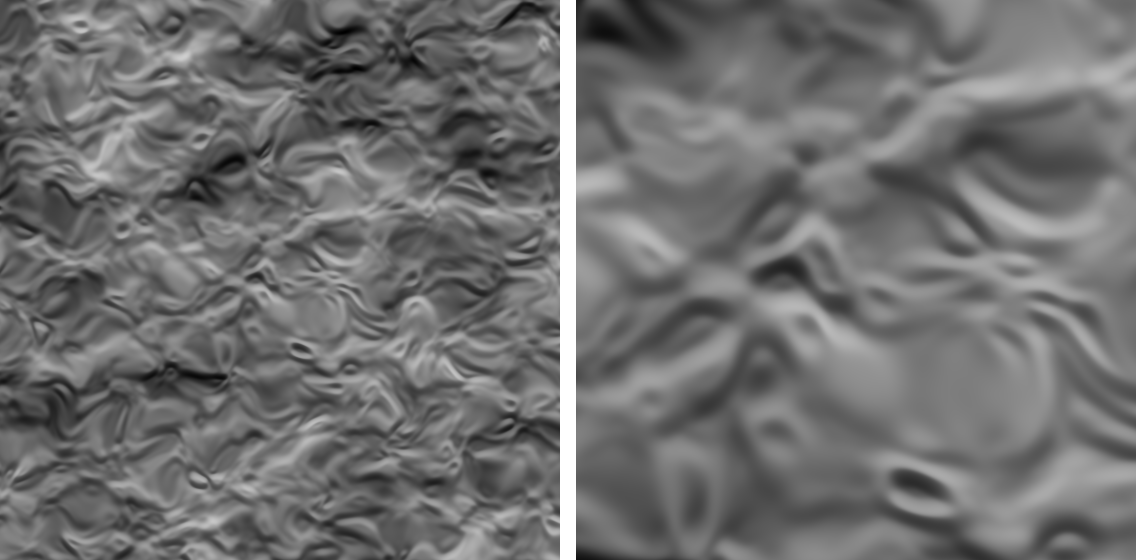
Left: the whole. Right: its middle third, enlarged.
This texture is drawn by a WebGL 2 fragment shader. Its source:

```glsl
#version 300 es
precision highp float;
// Draws a soft grey surface of crowded, worm-like puffs lit from above.

uniform vec2 u_resolution;
out vec4 fragColor;

const float MID_GREY = 0.425;
const float SLOPE_STEP = 0.0028;   // half distance between slope samples
const float TYPICAL_SLOPE = 50.0;  // steepness that counts as one unit

// Three random values in 0..1 for a cell.
vec3 hash3(vec2 cell) {
    vec3 h = fract(cell.xyx * vec3(0.1031, 0.1030, 0.0973));
    h += dot(h, h.yxz + 33.33);
    return fract((h.xxy + h.yzz) * h.zyx);
}

// Cellular noise: one smooth bump or pit at a random spot in every cell.
float blobs(vec2 p, float seed) {
    vec2 cell = floor(p);
    float sum = 0.0;
    for (int y = -1; y <= 1; y++) {
        for (int x = -1; x <= 1; x++) {
            vec2 neighbour = cell + vec2(x, y);
            vec3 rnd = hash3(neighbour + seed * 117.0);
            vec2 d = p - neighbour - rnd.xy;
            float falloff = max(0.0, 1.0 - dot(d, d));
            sum += (2.0 * rnd.z - 1.0) * falloff * falloff * falloff;
        }
    }
    return sum;
}

// Bends the plane so the folds swirl and vary in size.
vec2 warp(vec2 p, float frequency, float amount) {
    return p + amount * vec2(blobs(p * frequency, 1.0), blobs(p * frequency, 2.0));
}

// Height of the puffy surface, -1..1.
float surface(vec2 p) {
    vec2 q = warp(p, 14.0, 0.025);
    float folds = 2.4 * blobs(q * vec2(28.0, 32.0), 3.0);
    float detail = 0.6 * blobs(q * vec2(48.0, 55.0), 4.0);
    return sin(folds + detail);
}

// Limits steep values while keeping gentle ones.
float compress(float v, float strength) {
    return v / sqrt(1.0 + strength * v * v);
}

void main() {
    vec2 p = gl_FragCoord.xy / u_resolution;

    // Slope and height from two samples, one above the other
    float above = surface(p + vec2(0.0, SLOPE_STEP));
    float below = surface(p - vec2(0.0, SLOPE_STEP));
    float slope = (below - above) / (2.0 * SLOPE_STEP * TYPICAL_SLOPE);
    float height = 0.5 * (above + below);

    // Light from above and paler crests
    float light = 0.095 * compress(slope, 0.15);
    float crest = 0.065 * height;

    // Uneven tone: lump-sized patches and broad horizontal shadows
    vec2 bent = warp(p, 14.0, 0.025);
    float patches = 0.13 * blobs(bent * vec2(13.0, 21.0), 5.0);
    float shadow = 0.13 * blobs(bent * vec2(5.0, 9.0), 6.0);

    float grey = MID_GREY + light + crest + patches + shadow;
    fragColor = vec4(vec3(clamp(grey, 0.0, 1.0)), 1.0);
}
```
